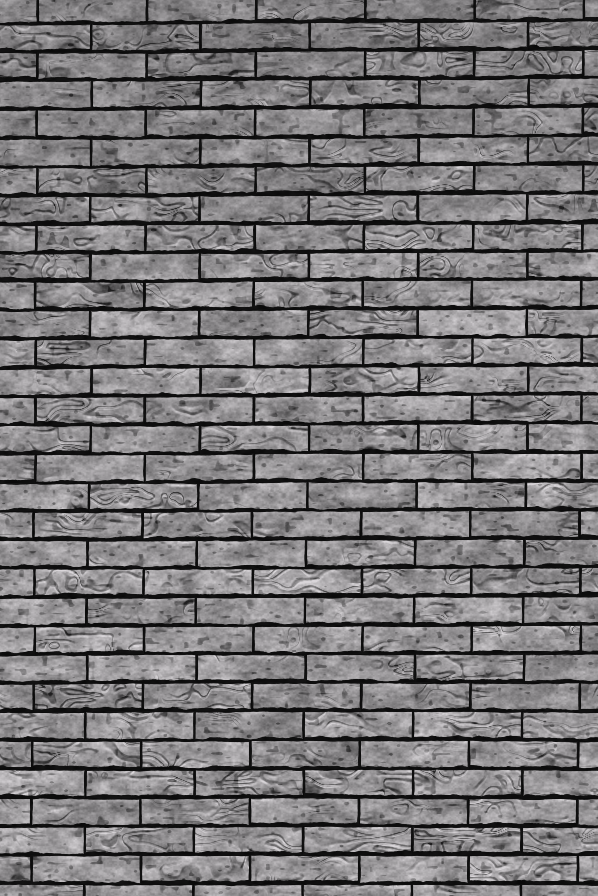
Write a Shadertoy shader that draws this texture.

```glsl
// A wall of long, thin grey bricks in half bond with narrow black joints.
// Each brick gets a hashed tone and seed; value noise supplies the ragged
// edges, mottling and grain, and contours of warped noise form the folds.

float hash(vec2 p) {
    vec3 h = fract(p.xyx * 0.1031);
    h += dot(h, h.yzx + 33.33);
    return fract((h.x + h.y) * h.z);
}

float noise(vec2 p) {
    vec2 i = floor(p), f = fract(p);
    f = f * f * (3.0 - 2.0 * f);
    return mix(mix(hash(i), hash(i + vec2(1, 0)), f.x),
               mix(hash(i + vec2(0, 1)), hash(i + vec2(1, 1)), f.x), f.y);
}

float fbm(vec2 p) {
    float sum = 0.0, amp = 0.5;
    for (int i = 0; i < 4; i++) {
        sum += amp * noise(p);
        p = p * 2.03 + 17.7;
        amp *= 0.5;
    }
    return sum / 0.9375;
}

// Thin wavy lines, stretched along the brick
float crease(vec2 p) {
    vec2 warp = vec2(noise(p * 1.7 + 5.0), noise(p * vec2(1.3, 2.0) + 31.0));
    float level = noise(p * vec2(0.8, 2.6) + warp * 1.6);
    return 1.0 - smoothstep(0.04, 0.2, abs(fract(level * 3.0) - 0.5));
}

void mainImage(out vec4 fragColor, in vec2 fragCoord) {
    vec2 uv = fragCoord / iResolution.xy;
    float down = 1.0 - uv.y;

    // Courses counted from the top, tilting slightly toward the upper right
    float r = down * 31.26 + 0.16 + 0.12 * uv.x * uv.y;
    r += 0.06 * (noise(vec2(uv.x * 4.0, r * 0.6)) - 0.5);
    float row = floor(r);

    // Columns: alternate courses shift by half, with a little drift
    float c = uv.x * 5.476 - 0.35 + 0.065 * down - 0.5 * mod(row, 2.0);
    c += 0.035 * (hash(vec2(row, 7.0)) - 0.5);
    vec2 id = vec2(floor(c), row) + 20.0;
    vec2 cell = vec2(fract(c) * 3.8, fract(r));
    float tone = hash(id), wear = hash(id + 61.0);
    vec2 p = cell + 40.0 * vec2(tone, wear) + id;

    // Brick outline: ragged, with a deeper shadow gap below
    float rag = fbm(p * vec2(2.2, 3.0)) - 0.5;
    float sides = min(cell.x, 3.8 - cell.x) - 0.045 - 0.04 * rag;
    float top = cell.y - 0.045 - 0.07 * rag;
    float base = 1.0 - cell.y - 0.075 - 0.04 * wear - 0.17 * rag;
    float edge = min(sides, min(top, base));
    float soft = max(31.26 / iResolution.y, 0.03);
    float brick = smoothstep(-0.5 * soft, 0.6 * soft, edge);

    // Face: tone, cloudy patches and grain
    float face = 0.59 + 0.07 * (tone - 0.5);
    face += 0.36 * (fbm(p * vec2(1.4, 2.4) + 9.0) - 0.5);
    face += 0.13 * (noise(p * vec2(7.0, 11.0)) - 0.5);
    face += 0.07 * (noise(p * vec2(17.0, 19.0)) - 0.5);

    // Folds: dark creases lit along their lower lip, in patches
    float folded = noise(p * vec2(0.8, 1.6) + 77.0) + 0.6 * (wear - 0.5);
    folded = smoothstep(0.35, 0.8, folded);
    face -= 0.27 * folded * crease(p);
    face += 0.11 * folded * crease(p - vec2(0.0, 0.09));

    // Pits, a pale upper arris, and darkening toward the top of the wall
    face -= 0.2 * smoothstep(0.76, 0.92, noise(p * vec2(4.0, 7.0) + 13.0));
    face += 0.05 * (1.0 - smoothstep(0.04, 0.14, top));
    face *= mix(1.02, 0.87, smoothstep(0.55, 1.0, uv.y));

    float joint = 0.035 + 0.04 * noise(p * 6.0);
    float grey = mix(joint, clamp(face, 0.12, 0.85), brick);
    fragColor = vec4(grey * vec3(1.0, 0.985, 1.0), 1.0);
}
```
